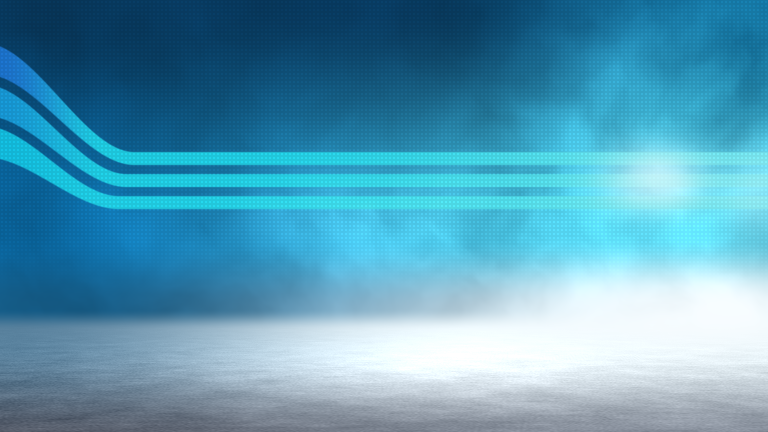
Give the GLSL for this background, as a Shadertoy shader.

```glsl
// Misty blue studio: three curved cyan ribbons on a fine grid above a worn concrete floor

vec2 gradientAt(vec2 cell) {
    vec2 h = vec2(dot(cell, vec2(127.1, 311.7)), dot(cell, vec2(269.5, 183.3)));
    return 2.0 * fract(sin(h) * 43758.5) - 1.0;
}

// Gradient noise, roughly -0.7 to 0.7
float gradientNoise(vec2 p) {
    vec2 i = floor(p), f = fract(p);
    vec2 w = f * f * f * (f * (f * 6.0 - 15.0) + 10.0);
    float a = dot(gradientAt(i), f);
    float b = dot(gradientAt(i + vec2(1, 0)), f - vec2(1, 0));
    float c = dot(gradientAt(i + vec2(0, 1)), f - vec2(0, 1));
    float d = dot(gradientAt(i + vec2(1, 1)), f - vec2(1, 1));
    return mix(mix(a, b, w.x), mix(c, d, w.x), w.y);
}

float fbm(vec2 p) {
    float sum = 0.0, amp = 0.6;
    for (int i = 0; i < 5; i++) {
        sum += amp * gradientNoise(p);
        p = mat2(1.6, 1.2, -1.2, 1.6) * p + 3.7;
        amp *= 0.5;
    }
    return sum;
}

float glow(vec2 uv, vec2 center, vec2 radius) {
    vec2 d = (uv - center) / radius;
    return exp(-dot(d, d));
}

// Wall gradient: dark top left, bright cyan right, pale fog low down
vec3 wallColor(vec2 uv) {
    vec3 top = mix(vec3(0.03, 0.23, 0.38), vec3(0.06, 0.46, 0.66), smoothstep(0.5, 1.0, uv.x));
    vec3 middle = mix(vec3(0.04, 0.43, 0.67), vec3(0.30, 0.82, 0.94), smoothstep(0.0, 0.9, uv.x));
    vec3 low = mix(vec3(0.08, 0.36, 0.53), vec3(0.85, 0.94, 0.98), smoothstep(0.08, 0.88, uv.x));
    vec3 wall = mix(middle, top, smoothstep(0.5, 1.0, uv.y));
    return mix(low, wall, smoothstep(0.29, 0.45, uv.y));
}

// Concrete in perspective, lit at the horizon and darker near the viewer
vec3 floorColor(vec2 uv) {
    float depth = 1.0 / (0.34 - uv.y);
    vec2 ground = vec2((uv.x - 0.5) * depth * 1.8, depth * 1.6);
    vec3 near = mix(vec3(0.32, 0.34, 0.39), vec3(0.50, 0.53, 0.58), smoothstep(0.0, 0.7, uv.x));
    vec3 far = mix(vec3(0.34, 0.50, 0.61), vec3(0.90, 0.95, 0.97), smoothstep(0.0, 0.65, uv.x));
    vec3 col = mix(near, far, smoothstep(-0.03, 0.21, uv.y));
    col += 0.16 * glow(uv, vec2(0.5, 0.15), vec2(0.33, 0.08));
    float wear = fbm(ground * 1.5) + 0.6 * fbm(ground * vec2(3.0, 9.0));
    float grain = gradientNoise(ground * 38.0);
    return col + (0.13 * wear + 0.07 * grain) * smoothstep(0.27, 0.12, uv.y);
}

void mainImage(out vec4 fragColor, in vec2 fragCoord) {
    vec2 uv = fragCoord / iResolution.xy;
    vec2 p = fragCoord / iResolution.y;
    float pixel = 1.0 / iResolution.y;

    // Drifting smoke over the wall
    float smoke = fbm(p * 3.2 + 0.5 * fbm(p * 2.5 + 8.0));
    vec3 col = wallColor(uv);
    col *= 1.0 + 0.35 * smoke;
    float plume = glow(uv, vec2(0.93, 0.72), vec2(0.20, 0.30));
    col += vec3(0.18, 0.30, 0.26) * plume * clamp(0.45 + 1.5 * smoke, 0.0, 1.0);
    float mist = glow(uv, vec2(0.53, 0.48), vec2(0.22, 0.13));
    col += vec3(0.14, 0.17, 0.13) * mist * clamp(0.5 + 1.6 * smoke, 0.0, 1.0);

    // Ribbons swoop down from the left, then run level
    for (int i = 0; i < 3; i++) {
        float n = float(i);
        float bend = smoothstep(-0.02, 0.175 - 0.01 * n, uv.x);
        float center = mix(0.864 - 0.096 * n, 0.633 - 0.051 * n, bend);
        float halfWidth = mix(0.036, 0.015, bend);
        float slope = dFdx(center) / pixel;
        float dist = (abs(uv.y - center) - halfWidth) / sqrt(1.0 + slope * slope);
        float mask = smoothstep(pixel, -pixel, dist);
        vec3 start = mix(vec3(0.12, 0.48, 0.86), vec3(0.08, 0.80, 0.93), n * 0.5);
        vec3 ribbon = mix(start, vec3(0.13, 0.87, 0.95), smoothstep(0.0, 0.14, uv.x));
        ribbon += vec3(0.28, 0.06, 0.02) * smoothstep(0.35, 0.9, uv.x);
        ribbon += vec3(0.20, 0.08, 0.04) * mist * clamp(0.5 + smoke, 0.0, 1.0);
        col = mix(col, ribbon, mask * 0.92);
    }

    // Fine square grid, fading out toward the floor
    vec2 lines = pow(0.5 + 0.5 * cos(6.2832 * p * 108.0), vec2(3.0));
    col *= 1.0 - 0.13 * max(lines.x, lines.y) * smoothstep(0.32, 0.5, uv.y);

    // White flare across the ribbons
    float flare = glow(uv, vec2(0.855, 0.585), vec2(0.065, 0.075));
    flare += 0.45 * glow(uv, vec2(0.99, 0.55), vec2(0.05, 0.11));
    col = mix(col, vec3(0.92, 0.99, 1.0), clamp(flare * (0.72 + 0.5 * smoke), 0.0, 0.9));

    // Floor and the fog rolling over its horizon
    vec3 ground = floorColor(vec2(uv.x, min(uv.y, 0.29)));
    col = mix(ground, col, smoothstep(0.235, 0.285, uv.y));
    float fog = glow(uv, vec2(0.94, 0.28), vec2(0.24, 0.10));
    fog += 0.35 * glow(uv, vec2(0.62, 0.25), vec2(0.25, 0.05));
    col = mix(col, vec3(0.97, 0.99, 1.0), clamp(fog * (0.9 + 0.5 * smoke), 0.0, 0.97));

    fragColor = vec4(clamp(col, 0.0, 1.0), 1.0);
}
```
